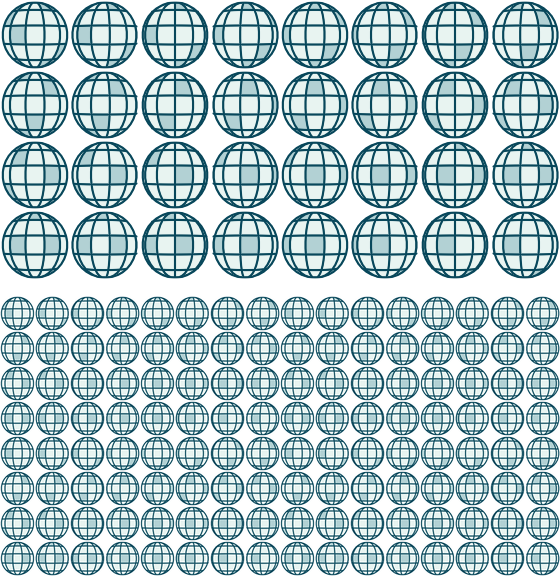
Top: one tile. Bottom: repeated 2 by 2.
Give the GLSL for this pattern, as a Shadertoy shader.

```glsl
const vec2 GRID = vec2(8.0, 4.0);          // globes across and down
const float RADIUS = 0.466;                // globe radius in grid cells
const float LINE_HALF = 0.0155;            // half stroke width in grid cells
const float CAMERA = 8.0;                  // eye distance in globe radii
const int MERIDIANS = 12;
const int BANDS = 5;
const int ARC_STEPS = 3;                   // straight pieces per panel edge
const float PANEL = radians(30.0);         // angular size of one panel
const float SPIN_STEP = radians(7.5);      // turn from one globe to the next
const vec3 BACKGROUND = vec3(1.0);
const vec3 PALE = vec3(0.91, 0.957, 0.947);
const vec3 SHADED = vec3(0.70, 0.82, 0.83);
const vec3 INK = vec3(0.03, 0.28, 0.355);
// One bit per panel around each band, south to north
const int SHADED_BITS[BANDS] = int[BANDS](514, 4, 2208, 1032, 66);

vec3 onSphere(vec2 lonLat) {
    vec2 c = cos(lonLat), s = sin(lonLat);
    return vec3(s.x * c.y, s.y, c.x * c.y);
}

float focalScale() {
    return RADIUS * sqrt(CAMERA * CAMERA - 1.0);
}

vec2 project(vec3 p) {
    return focalScale() * p.xy / (CAMERA - p.z);
}

// Centre of a panel as longitude and latitude
vec2 panelCentre(int k, int band, float spin) {
    return vec2(float(k) * PANEL - spin, float(band - BANDS / 2) * PANEL);
}

bool facesCamera(vec3 p) {
    return p.z > 1.0 / CAMERA;
}

float segmentDistance(vec2 p, vec2 a, vec2 b) {
    vec2 ab = b - a;
    float t = clamp(dot(p - a, ab) / max(dot(ab, ab), 1e-7), 0.0, 1.0);
    return length(p - a - ab * t);
}

// Distance to the projected arc between two corners
float arcDistance(vec2 p, vec2 from, vec2 to) {
    float d = 1.0;
    vec2 a = project(onSphere(from));
    for (int i = 1; i <= ARC_STEPS; i++) {
        vec2 b = project(onSphere(mix(from, to, float(i) / float(ARC_STEPS))));
        d = min(d, segmentDistance(p, a, b));
        a = b;
    }
    return d;
}

// Distance to the edges of all panels turned to the viewer
float wireDistance(vec2 p, float spin) {
    float d = 1.0;
    for (int band = 0; band < BANDS; band++) {
        for (int k = 0; k < MERIDIANS; k++) {
            vec2 centre = panelCentre(k, band, spin);
            vec3 normal = onSphere(centre);
            if (!facesCamera(normal) || distance(p, project(normal)) > 0.5 * RADIUS) continue;
            vec2 corner = vec2(0.5 * PANEL);
            for (int side = 0; side < 4; side++) {
                vec2 next = vec2(-corner.y, corner.x);
                d = min(d, arcDistance(p, centre + corner, centre + next));
                corner = next;
            }
        }
    }
    return d;
}

// Panel colour under a point, found by a ray to the sphere
vec3 panelColour(vec2 p, float spin) {
    vec3 ray = normalize(vec3(p / focalScale(), -1.0));
    float along = -CAMERA * ray.z;
    float inside = max(along * along - CAMERA * CAMERA + 1.0, 0.0);
    vec3 hit = vec3(0.0, 0.0, CAMERA) + ray * (along - sqrt(inside));
    float lon = atan(hit.x, hit.z) + spin;
    float lat = asin(clamp(hit.y, -1.0, 1.0));
    int k = int(floor(lon / PANEL + 0.5));
    int band = int(floor(lat / PANEL + 0.5 * float(BANDS)));
    if (band < 0 || band >= BANDS) return BACKGROUND;
    if (!facesCamera(onSphere(panelCentre(k, band, spin)))) return BACKGROUND;
    int bit = (k + MERIDIANS) % MERIDIANS;
    return ((SHADED_BITS[band] >> bit) & 1) == 1 ? SHADED : PALE;
}

void mainImage(out vec4 fragColor, in vec2 fragCoord) {
    vec2 grid = fragCoord / iResolution.xy * GRID;
    vec2 cell = floor(grid);
    vec2 p = fract(grid) - 0.5;
    float blur = 0.6 * GRID.y / iResolution.y;

    // Turn advances left to right, then row by row from the top
    float spin = ((GRID.y - 1.0 - cell.y) * GRID.x + cell.x) * SPIN_STEP;

    float disc = 1.0 - smoothstep(-blur, blur, length(p) - RADIUS);
    vec3 colour = mix(BACKGROUND, panelColour(p, spin), disc);
    float ink = 1.0 - smoothstep(-blur, blur, wireDistance(p, spin) - LINE_HALF);
    fragColor = vec4(mix(colour, INK, ink), 1.0);
}
```
